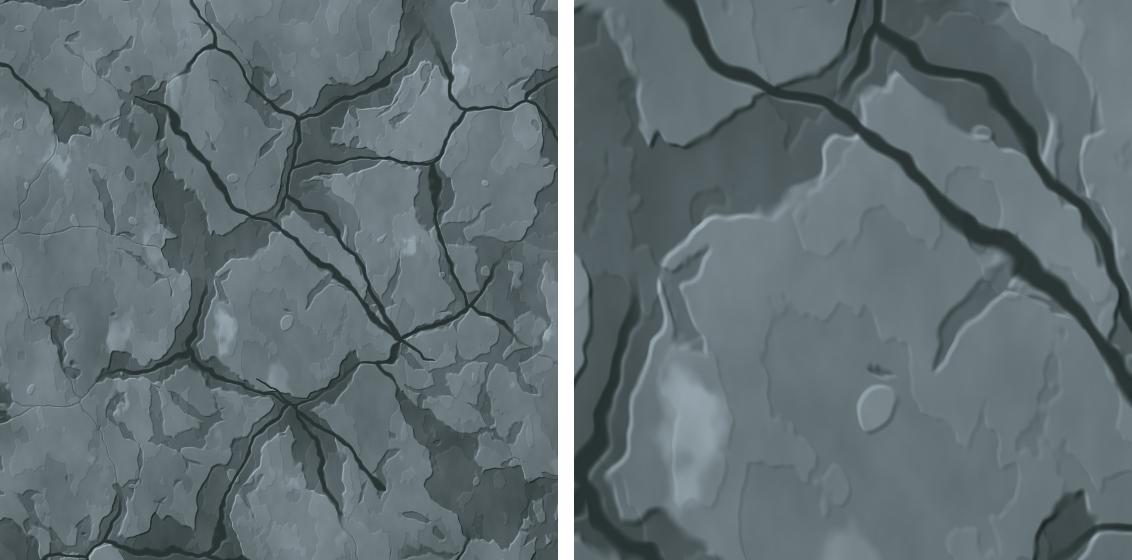
Left: the whole. Right: its middle third, enlarged.
Give the GLSL for this texture, as a Shadertoy shader.

```glsl
// Weathered blue-grey slate: tall plates split by cracks and worn gaps.
// Warped Voronoi borders make plates and shards; a height field lit from
// the upper left gives pale rims, and tapered segments cut long fissures.

const vec3 DARK = vec3(0.15, 0.19, 0.19);
const vec3 PALE = vec3(0.58, 0.64, 0.67);
const vec2 PLATE_DENSITY = vec2(5.2, 2.9);
const vec2 SHARD_DENSITY = vec2(15.0, 8.0);
const float WARP = 0.13;
const float GAP_TONE = 0.33;
const float PLATE_TONE = 0.62;
const float MOTTLE = 0.34;
const float RIM_LIGHT = 0.34;
const float RIM_SHADE = 0.30;
const float CRACK_WIDTH = 0.0036;
const float FISSURE_WIDTH = 0.0068;
const vec2 TO_LIGHT = vec2(-0.0022, 0.0020);

float hash(vec2 p) {
    vec3 q = fract(vec3(p.xyx) * 0.1031);
    q += dot(q, q.yzx + 33.33);
    return fract((q.x + q.y) * q.z);
}

vec2 hash2(vec2 p) {
    return vec2(hash(p), hash(p + 71.7));
}

float noise(vec2 p) {
    vec2 i = floor(p), f = fract(p);
    f = f * f * (3.0 - 2.0 * f);
    return mix(mix(hash(i), hash(i + vec2(1, 0)), f.x),
               mix(hash(i + vec2(0, 1)), hash(i + vec2(1, 1)), f.x), f.y);
}

float fbm(vec2 p) {
    float sum = 0.0, amp = 0.516;
    for (int i = 0; i < 5; i++) {
        sum += amp * noise(p);
        p = mat2(1.6, 1.2, -1.2, 1.6) * p + 13.7;
        amp *= 0.5;
    }
    return sum;
}

// Distance to the nearest Voronoi border, in canvas units
float borderDistance(vec2 p, vec2 density) {
    vec2 cell = floor(p * density), nearest = vec2(0.0);
    float best = 9.0, border = 9.0;
    for (int k = 0; k < 25; k++) {
        vec2 id = cell + vec2(k % 5 - 2, k / 5 - 2);
        vec2 r = (id + hash2(id)) / density - p;
        if (dot(r, r) < best) { best = dot(r, r); nearest = r; }
    }
    for (int k = 0; k < 25; k++) {
        vec2 id = cell + vec2(k % 5 - 2, k / 5 - 2);
        vec2 r = (id + hash2(id)) / density - p, across = r - nearest;
        if (dot(across, across) > 1e-6)
            border = min(border, dot(0.5 * (r + nearest), normalize(across)));
    }
    return border;
}

// Dark cut along a segment, thinning toward both ends
float fissure(vec2 p, vec2 a, vec2 b, float width) {
    float t = clamp(dot(p - a, b - a) / dot(b - a, b - a), 0.0, 1.0);
    float w = width * sqrt(4.0 * t * (1.0 - t)) * (0.45 + 0.8 * noise(p * 23.0));
    return 1.0 - smoothstep(w * 0.5, w + 0.002, length(p - mix(a, b, t)));
}

// Stones (+1) and pits (-1) scattered one per grid cell
float chips(vec2 p) {
    vec2 g = p * 11.0, id = floor(g);
    vec2 r = fract(g) - mix(vec2(0.3), vec2(0.7), hash2(id));
    float angle = 6.283 * hash(id + 5.1);
    r = mat2(cos(angle), sin(angle), -sin(angle), cos(angle)) * r;
    float size = mix(0.05, 0.15, hash(id + 9.4));
    float d = length(r * vec2(1.0, 1.6)) + 0.14 * (noise(g * 7.0) - 0.5) - size;
    float pick = hash(id + 2.8);
    return (1.0 - smoothstep(-0.02, 0.02, d)) * (step(0.82, pick) - step(pick, 0.1));
}

// x: height, y: crack darkness
vec2 surface(vec2 p) {
    vec2 w = p + WARP * (vec2(fbm(p * 6.0), fbm(p * 6.0 + 37.0)) - 0.5);
    float broken = smoothstep(0.58, 0.8, p.x)
                 + smoothstep(0.4, 0.1, p.y) * smoothstep(0.4, 0.1, p.x);
    float wear = fbm(w * vec2(9.0, 5.0) + 5.0);
    float plate = borderDistance(w, PLATE_DENSITY);
    float shard = borderDistance(w + 0.31, SHARD_DENSITY);
    float gap = max(0.0, wear - 0.47 + 0.08 * broken) * 0.2;
    float shardGap = (fbm(w * vec2(13.0, 8.0) + 61.0) - 0.62 + 0.17 * broken) * 0.09;

    float h = smoothstep(-0.003, 0.003, plate - gap);
    h *= mix(0.3, 1.0, smoothstep(-0.0025, 0.0025, shard - shardGap));
    float flakes = fbm(p * vec2(15.0, 9.0) + 24.0);
    h += 0.22 * (smoothstep(0.40, 0.42, flakes) + smoothstep(0.60, 0.62, flakes) - 1.0);
    h += 0.6 * chips(p);

    float open = smoothstep(0.38, 0.62, noise(w * 5.0 + 8.0));
    float crack = open * (1.0 - smoothstep(CRACK_WIDTH * 0.4, CRACK_WIDTH + 0.002, plate));
    crack = max(crack, fissure(w, vec2(0.23, 0.81), vec2(0.80, 0.37), FISSURE_WIDTH));
    crack = max(crack, fissure(w, vec2(0.47, 0.36), vec2(0.70, 0.12), FISSURE_WIDTH * 0.7));
    return vec2(h - 0.8 * crack, crack);
}

void mainImage(out vec4 fragColor, in vec2 fragCoord) {
    vec2 p = fragCoord / iResolution.y;
    vec2 here = surface(p);
    float slope = here.x - surface(p + TO_LIGHT).x;

    // Stone tone with cloudy mottling and fine tooling grain
    float tone = mix(GAP_TONE, PLATE_TONE, clamp(here.x, -0.3, 1.3));
    tone += MOTTLE * (fbm(p * vec2(11.0, 8.0) + 90.0) - 0.5);
    tone += 0.10 * (fbm(p * vec2(75.0, 45.0)) - 0.5);

    // Pale scuffs, lit rims, shaded rims, then the open cracks
    float scuff = smoothstep(0.69, 0.75, fbm(p * vec2(10.0, 7.0) + 43.0));
    tone += 0.22 * scuff * clamp(here.x, 0.0, 1.0) * (0.5 + noise(p * vec2(60.0, 30.0)));
    tone += RIM_LIGHT * max(slope, 0.0) + RIM_SHADE * min(slope, 0.0);
    tone = mix(tone, 0.0, 0.9 * here.y);
    fragColor = vec4(mix(DARK, PALE, clamp(tone, -0.1, 1.15)), 1.0);
}
```
